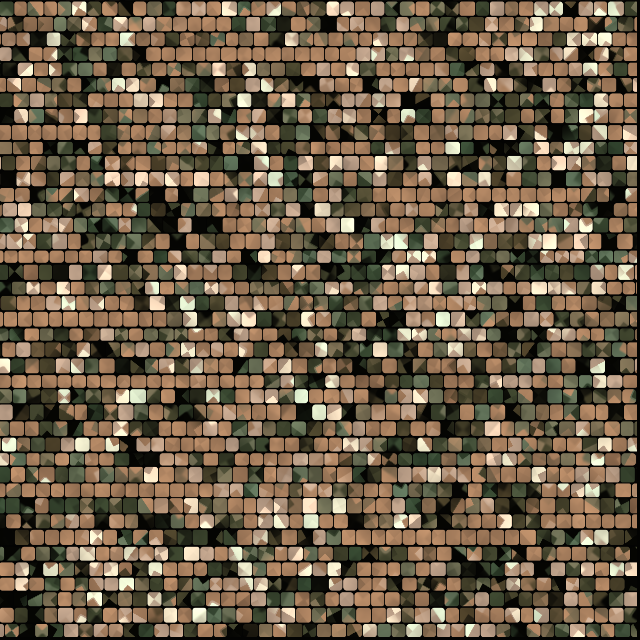
A WebGL 1 fragment shader for this pattern:

```glsl
precision highp float;
// Rows of small rounded stone tiles, flat or cut into facets, over black joints.
uniform vec2 u_resolution;

#define COLS 43.0         // tiles across
#define ROWS 41.1         // rows down
#define EDGE_JITTER 0.07  // wander of tile and row edges, in cells
#define SIDE_GAP 0.027    // half joint between neighbours, in cells
#define ROW_GAP 0.030     // least half joint between rows, in cells
#define ROW_GAP_VARY 0.040
#define CORNER 0.13       // least corner radius, in cells
#define CORNER_VARY 0.11
#define FACET 0.62        // largest tone change between facets
#define RUN_LENGTH 13.0   // tiles in a run of plain tan
#define RUN_SHARE 0.08    // share of such runs
#define MARGIN 0.004      // black strip at right and bottom

float hash(vec2 p) {
  vec3 q = fract(vec3(p.xyx) * vec3(0.1031, 0.1030, 0.0973));
  q += dot(q, q.yzx + 33.33);
  return fract((q.x + q.y) * q.z);
}

float hash(vec2 p, float seed) {
  return hash(p + vec2(seed * 17.3 + 51.0, seed * 31.7 + 83.0));
}

// Position of the edge before cell i of a line, shifted at random.
float edgeAt(float i, float line) {
  return i + (hash(vec2(i, line), 1.0) - 0.5) * 2.0 * EDGE_JITTER;
}

// Index of the cell holding x between jittered edges.
float cellAt(float x, float line) {
  float i = floor(x);
  return i - step(x, edgeAt(i, line)) + step(edgeAt(i + 1.0, line), x);
}

float roundBox(vec2 p, vec2 halfSize, float r) {
  vec2 q = abs(p) - halfSize + r;
  return length(max(q, 0.0)) + min(max(q.x, q.y), 0.0) - r;
}

// Tone 0..1 to stone colour, with broad plateaus.
vec3 stone(float tone, float tint) {
  vec3 hue = mix(vec3(0.76, 1.04, 0.98), vec3(1.18, 0.98, 0.86), tint);
  vec3 c = vec3(0.02, 0.02, 0.01);
  c = mix(c, vec3(0.25, 0.25, 0.18) * hue, smoothstep(0.00, 0.17, tone));
  c = mix(c, vec3(0.47, 0.42, 0.35) * hue, smoothstep(0.23, 0.39, tone));
  c = mix(c, vec3(0.66, 0.50, 0.37), smoothstep(0.48, 0.55, tone));
  c = mix(c, vec3(0.73, 0.62, 0.53), smoothstep(0.74, 0.80, tone));
  return mix(c, mix(vec3(0.86, 0.92, 0.80), vec3(1.0, 0.86, 0.74), tint),
             smoothstep(0.90, 0.97, tone));
}

// Four facets meeting near the middle, some crisp and some softly blended.
vec3 tileColour(vec2 p, vec2 id, float pixel) {
  float tone = hash(id, 2.0);
  float tint = hash(id, 3.0);
  float run = floor(id.x / RUN_LENGTH + hash(vec2(id.y, 7.0)));
  float plain = step(hash(vec2(run, id.y), 4.0), RUN_SHARE);
  tone = mix(tone, 0.60 + 0.16 * tone, plain);

  float isTan = smoothstep(0.47, 0.53, tone) * (1.0 - smoothstep(0.76, 0.82, tone));
  float strength = FACET * hash(id, 5.0) * mix(1.0, 0.30, isTan) * (1.0 - 0.9 * plain);

  float turn = (hash(id, 6.0) - 0.5) * 0.7;
  p -= (vec2(hash(id, 8.0), hash(id, 9.0)) - 0.5) * 0.25;
  p = mat2(cos(turn), -sin(turn), sin(turn), cos(turn)) * p;
  float soft = pixel + 0.22 * pow(hash(id, 10.0), 3.0);
  float a = smoothstep(-soft, soft, p.x + p.y);
  float b = smoothstep(-soft, soft, p.x - p.y);
  float left = hash(id, 11.0);
  float top = hash(id, 12.0);
  float bottom = hash(id, 13.0);
  float right = hash(id, 14.0);
  float facet = mix(mix(left, bottom, b), mix(top, right, b), a) - 0.5;

  float slope = dot(p, vec2(hash(id, 15.0), hash(id, 16.0)) - 0.5) * 0.25;
  float shade = 1.0 + (hash(id, 17.0) - 0.5) * 0.14 + facet * 0.16 + slope;
  return stone(clamp(tone + facet * strength + slope * strength, 0.0, 1.0), tint) * shade;
}

void main() {
  vec2 uv = gl_FragCoord.xy / u_resolution;
  float pixel = COLS / u_resolution.x;

  // Rows are counted from the top; each slides sideways by its own amount.
  float y = (1.0 - uv.y) * ROWS;
  float row = cellAt(y, 97.0);
  float x = uv.x * COLS + hash(vec2(row, 5.0));
  float col = cellAt(x, row);
  vec2 id = vec2(col, row);

  vec2 low = vec2(edgeAt(col, row), edgeAt(row, 97.0));
  vec2 high = vec2(edgeAt(col + 1.0, row), edgeAt(row + 1.0, 97.0));
  vec2 p = vec2(x, y) - 0.5 * (low + high);
  vec2 gap = vec2(SIDE_GAP, ROW_GAP + ROW_GAP_VARY * hash(vec2(row, 19.0)));
  float radius = CORNER + CORNER_VARY * hash(id, 18.0);
  float d = roundBox(p, 0.5 * (high - low) - gap, radius);

  float cover = 1.0 - smoothstep(-0.5 * pixel, 0.5 * pixel, d);
  cover *= step(uv.x, 1.0 - MARGIN) * step(MARGIN, uv.y);
  vec3 joint = vec3(0.012, 0.010, 0.006);
  gl_FragColor = vec4(mix(joint, tileColour(p, id, pixel), cover), 1.0);
}
```
